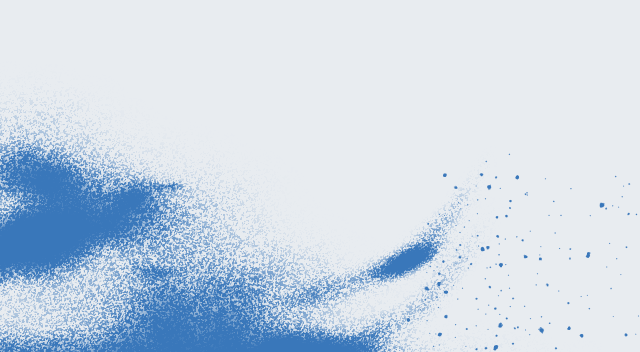
Give the GLSL for this background, as a Shadertoy shader.

```glsl
#define PAPER vec3(0.910, 0.925, 0.941)
#define INK vec3(0.225, 0.467, 0.730)
#define GRAIN_SCALE 310.0
#define GRAIN_CONTRAST 1.1
#define GRAIN_SOFTNESS 0.33
#define EDGE_WARP 0.065
#define DROP_LAYERS 3
#define DROP_AMOUNT 0.45

float hash(vec2 p) {
    vec3 q = fract(p.xyx * vec3(0.1031, 0.1030, 0.0973));
    q += dot(q, q.yzx + 33.33);
    return fract((q.x + q.y) * q.z);
}

float noise(vec2 p) {
    vec2 cell = floor(p), f = fract(p);
    f = f * f * (3.0 - 2.0 * f);
    float low = mix(hash(cell), hash(cell + vec2(1, 0)), f.x);
    float high = mix(hash(cell + vec2(0, 1)), hash(cell + 1.0), f.x);
    return mix(low, high, f.y);
}

float fbm(vec2 p) {
    float sum = 0.0, weight = 0.5;
    for (int i = 0; i < 5; i++) {
        sum += weight * noise(p);
        p = mat2(1.6, 1.2, -1.2, 1.6) * p + 17.3;
        weight *= 0.5;
    }
    return sum;
}

// Soft rotated ellipse
float puff(vec2 p, vec2 center, vec2 radius, float angle) {
    float c = cos(angle), s = sin(angle);
    vec2 q = mat2(c, -s, s, c) * (p - center) / radius;
    return exp(-dot(q, q));
}

// Billowing powder on the left and along the floor
float cloudDensity(vec2 p) {
    float d = 1.10 * puff(p, vec2(0.09, 0.315), vec2(0.36, 0.085), 0.25);
    d += 0.62 * puff(p, vec2(0.11, 0.50), vec2(0.16, 0.07), -0.1);
    d += 0.45 * puff(p, vec2(0.38, 0.43), vec2(0.05, 0.04), 0.6);
    d += 0.50 * puff(p, vec2(0.47, 0.48), vec2(0.045, 0.014), 0.1);
    d += 0.28 * puff(p, vec2(0.43, 0.22), vec2(0.06, 0.016), 0.0);
    d += 0.85 * puff(p, vec2(0.30, -0.02), vec2(0.75, 0.08), 0.0);
    d += 0.50 * puff(p, vec2(0.54, 0.07), vec2(0.19, 0.09), 0.0);
    d += 0.60 * puff(p, vec2(0.90, -0.01), vec2(0.17, 0.045), 0.0);
    return d;
}

// Thin dust around the clouds
float hazeDensity(vec2 p) {
    float d = 0.30 * puff(p, vec2(0.50, 0.28), vec2(0.34, 0.21), -0.3);
    d += 0.30 * puff(p, vec2(0.12, 0.54), vec2(0.27, 0.17), -0.2);
    d += 0.26 * puff(p, vec2(0.28, 0.15), vec2(0.42, 0.10), 0.0);
    d += 0.26 * puff(p, vec2(0.78, 0.14), vec2(0.25, 0.12), 0.0);
    return d;
}

// Two parallel curling sprays with one solid crest
float sprayDensity(vec2 p) {
    float t = max(p.x - 0.75, 0.0);
    float curve = 0.14 + 0.15 * t + 1.1 * t * t * t;
    float slope = 0.15 + 3.3 * t * t;
    float across = (p.y - curve) / sqrt(1.0 + slope * slope);
    float lower = across + 0.165 / sqrt(1.0 + slope * slope);
    float upperFade = smoothstep(0.72, 1.0, p.x) * (1.0 - smoothstep(1.20, 1.46, p.x));
    float lowerFade = smoothstep(0.92, 1.08, p.x) * (1.0 - smoothstep(1.18, 1.48, p.x));
    float d = 0.36 * upperFade * exp(-across * across / 0.0012);
    d += 0.32 * lowerFade * exp(-lower * lower / 0.0014);
    return d + 0.95 * puff(p, vec2(1.16, 0.262), vec2(0.085, 0.027), 0.42);
}

float grain(vec2 p) {
    vec2 q = mat2(0.9, 0.35, -0.45, 0.8) * p * GRAIN_SCALE;
    float n = 0.65 * noise(q) + 0.35 * noise(q * 0.73 + 41.0);
    n = (n - 0.5) * GRAIN_CONTRAST + 0.5;
    return clamp(n, GRAIN_SOFTNESS, 1.0 - 0.8 * GRAIN_SOFTNESS);
}

// Ragged flecks scattered to the right of the spray
float drops(vec2 p, float pixel) {
    float ink = 0.0;
    for (int i = 0; i < DROP_LAYERS; i++) {
        float scale = 15.0 + 10.0 * float(i);
        vec2 cell = floor(p * scale), seed = cell + 71.0 * float(i + 1);
        vec2 jitter = 0.2 + 0.6 * vec2(hash(seed), hash(seed + 9.7));
        vec2 center = (cell + jitter) / scale;
        float ceiling = 1.0 - smoothstep(0.36, 0.60, center.y);
        float nearSpray = exp(-pow((center.x - 1.32) / 0.18, 2.0));
        float side = smoothstep(1.0, 1.12, center.x - 0.45 * center.y);
        float chance = side * ceiling * (0.3 + 0.7 * nearSpray);
        float radius = mix(0.0012, 0.0070, pow(hash(seed + 23.1), 5.0));
        float edge = length(p - center) - radius * (0.6 + 0.8 * noise(p * 170.0));
        float fleck = 1.0 - smoothstep(-0.8 * pixel, 0.8 * pixel, edge);
        ink = max(ink, fleck * step(hash(seed + 51.3), chance * DROP_AMOUNT));
    }
    return ink;
}

void mainImage(out vec4 fragColor, in vec2 fragCoord) {
    vec2 p = fragCoord / iResolution.y;

    // Uneven edges
    vec2 warp = vec2(fbm(p * 9.0), fbm(p * 9.0 + 31.7)) - 0.48;
    vec2 warped = p + EDGE_WARP * warp;
    float billow = 0.65 + 0.75 * fbm(p * 7.0 + 5.0);

    // Density broken into grains, then flecks on top
    float density = cloudDensity(warped) * mix(1.0, billow, 0.6);
    density += hazeDensity(warped) * billow;
    density += sprayDensity(p + 0.4 * EDGE_WARP * warp) * billow;
    float n = grain(p);
    float ink = smoothstep(n - GRAIN_SOFTNESS, n + GRAIN_SOFTNESS, density);
    ink = max(ink, drops(p, 1.0 / iResolution.y));
    fragColor = vec4(mix(PAPER, INK, ink), 1.0);
}
```
